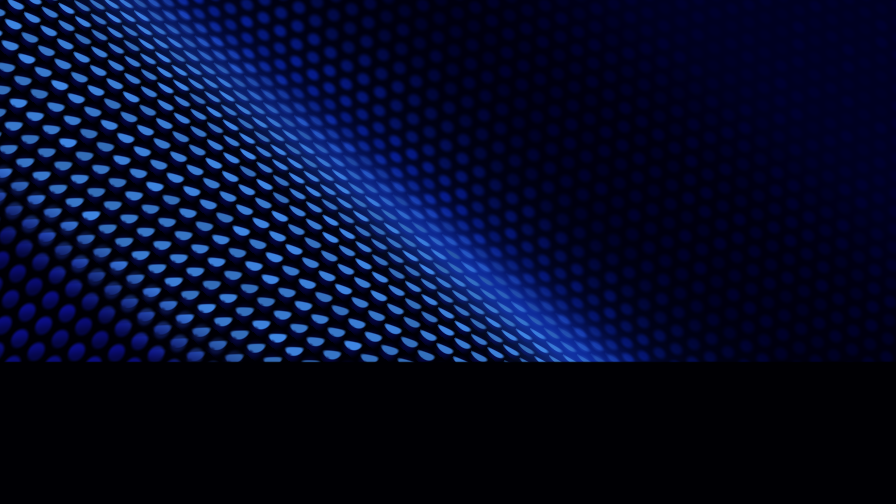
Reproduce this background procedurally as a WebGL 2 fragment shader.

```glsl
#version 300 es
precision highp float;
// A rippled mesh of blue beads with a glowing diagonal fold above a black strip.
uniform vec2 u_resolution;
out vec4 outColor;

const vec2 FOLD_START = vec2(0.255, 1.0);
const vec2 ALONG = vec2(0.78, -0.626);
const vec2 ACROSS = vec2(0.626, 0.78);
const vec2 PITCH = vec2(0.042, 0.036);
const float STRIP_TOP = 0.282;

const vec3 NIGHT = vec3(0.0, 0.0, 0.022);
const vec3 NAVY = vec3(0.0, 0.004, 0.165);
const vec3 INDIGO = vec3(0.04, 0.05, 0.5);
const vec3 COBALT = vec3(0.03, 0.13, 0.62);
const vec3 SKY = vec3(0.23, 0.49, 0.83);

float hash(vec2 p) {
  return fract(sin(dot(p, vec2(127.1, 311.7))) * 43758.5453);
}

float bell(float x, float width) {
  return exp(-x * x / (width * width));
}

// Row number across the fold: rows crowd together at its crest.
float rowCoordinate(float d) {
  return d / PITCH.y + 2.8 * tanh(d / 0.1) + 6.0 * d * d;
}

// Soft round bead.
float bead(vec2 q, float radius, float blur) {
  return 1.0 - smoothstep(radius - blur, radius + blur, length(q));
}

// Flat leaf with a raised tail on the left and a notch beneath.
float leaf(vec2 q, float tilt, float blur) {
  float bend = q.y + tilt * q.x - 14.0 * q.x * q.x;
  float body = length(vec2(q.x, bend * 2.1)) - 0.0165;
  float notch = length(q - vec2(-0.012, -0.011)) - 0.008;
  return 1.0 - smoothstep(-blur, blur, max(body, -notch));
}

vec3 mesh(vec2 p) {
  float d = dot(p - FOLD_START, ACROSS);
  float s = dot(p - FOLD_START, ALONG);

  // Staggered lattice
  float v = rowCoordinate(d);
  float row = floor(v);
  float u = s / PITCH.x + 0.5 * mod(row, 2.0);
  vec2 id = vec2(floor(u), row);
  vec2 cell = vec2(fract(u), fract(v)) - 0.5;
  vec2 q = ALONG * cell.x * PITCH.x + ACROSS * cell.y * PITCH.y;
  float shade = mix(0.85, 1.08, hash(id));

  // Zones on each side of the fold
  float front = 1.0 - smoothstep(-0.03, 0.09, d);
  float lit = smoothstep(-0.55, -0.37, d);
  float fadeWidth = mix(0.25, 0.13, clamp(s, 0.0, 1.0));
  float fade = bell(max(d, 0.0), fadeWidth);
  float farSide = smoothstep(0.4, 0.7, d);

  // Bead shapes sharpen toward the near side
  float blur = mix(0.007, 0.0035, 1.0 - smoothstep(-0.2, 0.12, d));
  float tilt = mix(0.05, 0.4, smoothstep(-0.4, -0.1, d));
  float pebble = bead(q, 0.0145, 0.004) * (0.55 + 0.45 * smoothstep(-0.01, 0.01, q.y));
  float nearShape = mix(pebble, leaf(q, tilt, blur), lit);
  float shape = mix(bead(q, 0.0125, blur), nearShape, front);

  // Field behind the beads: navy beyond the fold, blue haze at its crest
  float halo = bead(q + vec2(0.003, 0.003), 0.014, 0.009);
  vec3 nearBase = NIGHT + INDIGO * 0.45 * halo * lit;
  vec3 farBase = NIGHT + NAVY * (0.22 + 0.42 * farSide);
  vec3 base = mix(farBase, nearBase, front);
  float haze = bell(d - 0.005, 0.06) * mix(0.5, 0.9, smoothstep(0.1, 1.0, s));
  base = mix(base, mix(COBALT, SKY, 0.25 * front), haze);
  base += COBALT * 0.08 * bell(d - 0.08, 0.1);

  // Bead colour by zone
  vec3 nearColor = mix(INDIGO, SKY, lit);
  vec3 farColor = mix(NAVY * (0.95 + 0.1 * farSide), COBALT, fade);
  vec3 beadColor = mix(farColor, nearColor, front) * shade;
  return mix(base, beadColor, shape);
}

void main() {
  vec2 p = gl_FragCoord.xy / u_resolution.y;
  float pixel = 1.0 / u_resolution.y;
  float panel = smoothstep(STRIP_TOP - pixel, STRIP_TOP + pixel, p.y);
  outColor = vec4(mix(NIGHT * 0.7, mesh(p), panel), 1.0);
}
```
